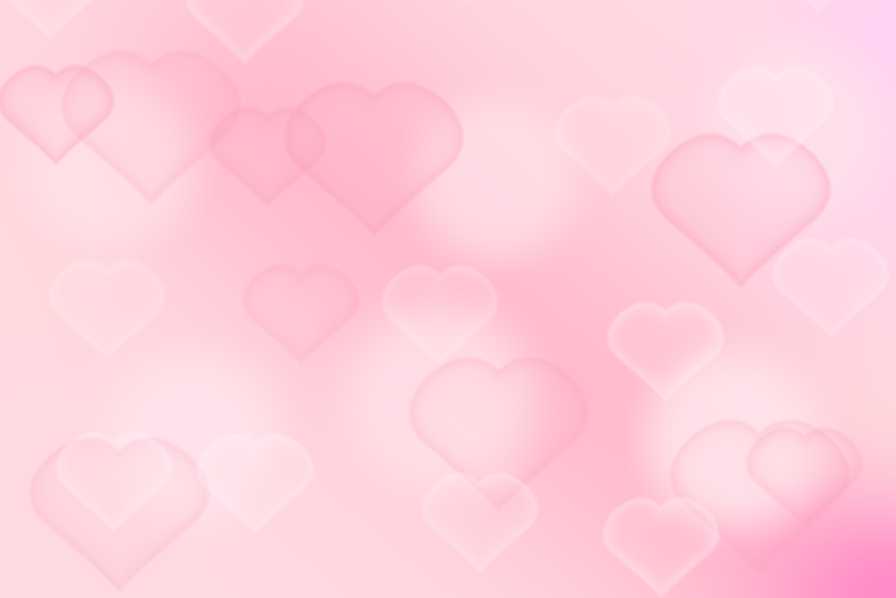
A WebGL 2 fragment shader for this background:

```glsl
#version 300 es
precision highp float;
// Soft pink backdrop: a diagonal rose band with tinted edges, blurred round
// glows, and translucent hearts with pale or rosy rims. Glows and hearts sit
// on jittered grids; lengths are in units of the canvas height.

#define GLOW_CELL 0.5
#define GLOW_RADIUS 0.165
#define BIG_CELL 0.5
#define BIG_HALF_WIDTH 0.14
#define BIG_PRESENCE 0.8
#define SMALL_CELL 0.3
#define SMALL_HALF_WIDTH 0.091
#define SMALL_PRESENCE 0.9
#define SMALL_ROSY_SHARE 0.15
#define RIM_WIDTH 0.011
#define RIM_SOFTNESS 0.006
#define SEED 7.0

uniform vec2 u_resolution;
out vec4 outColor;

const vec3 ROSE    = vec3(1.00, 0.735, 0.805);
const vec3 BLUSH   = vec3(1.00, 0.850, 0.888);
const vec3 PEACH   = vec3(1.00, 0.855, 0.860);
const vec3 LILAC   = vec3(1.00, 0.825, 0.950);
const vec3 MAGENTA = vec3(1.00, 0.520, 0.770);
const vec3 GLOW    = vec3(1.00, 0.895, 0.922);
const vec3 PALE    = vec3(1.00, 0.950, 0.960);
const vec3 DEEP    = vec3(0.98, 0.600, 0.710);

vec3 hash3(vec2 cell, float salt) {
    vec3 h = fract(vec3(cell.xyx + salt + SEED) * vec3(0.1031, 0.1030, 0.0973));
    h += dot(h, h.yxz + 33.33);
    return fract((h.xxy + h.yzz) * h.zyx);
}

// Round falloff around a point, 1 at its centre
float blob(vec2 offset, vec2 spread) {
    vec2 q = offset / spread;
    return exp(-dot(q, q));
}

float segmentDistance(vec2 p, vec2 a, vec2 b) {
    vec2 ab = b - a;
    return length(p - a - ab * clamp(dot(p - a, ab) / dot(ab, ab), 0.0, 1.0));
}

// Signed distance to a full-cheeked heart, negative inside
float heartDistance(vec2 p, float halfWidth) {
    float scale = halfWidth / 0.69;
    vec2 q = p / scale * vec2(1.0, 0.9) + vec2(0.0, 0.55);
    q.x = abs(q.x) / (1.0 + 0.7 * max(q.y * (1.1 - q.y), 0.0));
    float d;
    if (q.x + q.y > 1.0) {
        d = length(q - vec2(0.25, 0.75)) - 0.3536;
    } else {
        vec2 notch = q - vec2(0.0, 1.0);
        vec2 side = q - 0.5 * max(q.x + q.y, 0.0);
        d = sqrt(min(dot(notch, notch), dot(side, side))) * sign(q.x - q.y);
    }
    return (d - 0.02) * scale;
}

vec3 backdrop(vec2 p, float aspect) {
    float band = segmentDistance(p, vec2(0.30 * aspect, 0.80), vec2(0.84 * aspect, 0.12));
    vec3 color = mix(BLUSH, ROSE, exp(-band * band / 0.085));
    color = mix(color, PEACH, 0.6 * blob(p - vec2(0.0, 0.55), vec2(0.22, 0.3)));
    color = mix(color, PEACH, 0.7 * blob(p - vec2(aspect, 0.32), vec2(0.2, 0.14)));
    color = mix(color, LILAC, 0.95 * blob(p - vec2(aspect, 0.92), vec2(0.2, 0.36)));
    return mix(color, MAGENTA, 0.9 * blob(p - vec2(aspect, 0.01), vec2(0.21, 0.14)));
}

vec3 addGlows(vec3 color, vec2 p) {
    vec2 home = floor(p / GLOW_CELL);
    for (int i = 0; i < 9; i++) {
        vec2 cell = home + vec2(i % 3 - 1, i / 3 - 1);
        vec3 h = hash3(cell, 11.0);
        vec2 center = (cell + 0.5 + 0.4 * (h.xy - 0.5)) * GLOW_CELL;
        float radius = GLOW_RADIUS * mix(0.9, 1.12, h.y);
        float disc = 1.0 - smoothstep(0.5, 1.2, length(p - center) / radius);
        color = mix(color, GLOW, disc * mix(0.45, 0.95, h.z));
    }
    return color;
}

vec3 addHearts(vec3 color, vec2 p, float size, float halfWidth,
               float presence, float rosyShare, float salt) {
    vec2 home = floor(p / size);
    for (int i = 0; i < 9; i++) {
        vec2 cell = home + vec2(i % 3 - 1, i / 3 - 1);
        vec3 place = hash3(cell, salt);
        vec3 style = hash3(cell, salt + 41.0);
        if (place.z > presence) continue;
        vec2 center = (cell + 0.5 + 0.5 * (place.xy - 0.5)) * size;
        float d = heartDistance(p - center, halfWidth);
        // Soft outline whose tint fades toward the middle
        float inside = 1.0 - smoothstep(-RIM_SOFTNESS, 0.5 * RIM_SOFTNESS, d);
        float rim = exp(-max(-d, 0.0) / RIM_WIDTH);
        bool rosy = style.x < rosyShare;
        float strength = rosy ? mix(0.25, 0.5, style.y) : mix(0.35, 0.65, style.y);
        float fill = rosy ? 0.09 * style.z : 0.06;
        color = mix(color, rosy ? DEEP : PALE, inside * (fill + strength * rim));
    }
    return color;
}

void main() {
    vec2 p = gl_FragCoord.xy / u_resolution.y;
    vec3 color = backdrop(p, u_resolution.x / u_resolution.y);
    color = addGlows(color, p);
    color = addHearts(color, p, BIG_CELL, BIG_HALF_WIDTH, BIG_PRESENCE, 1.0, 23.0);
    color = addHearts(color, p, SMALL_CELL, SMALL_HALF_WIDTH, SMALL_PRESENCE, SMALL_ROSY_SHARE, 67.0);
    outColor = vec4(color, 1.0);
}
```
